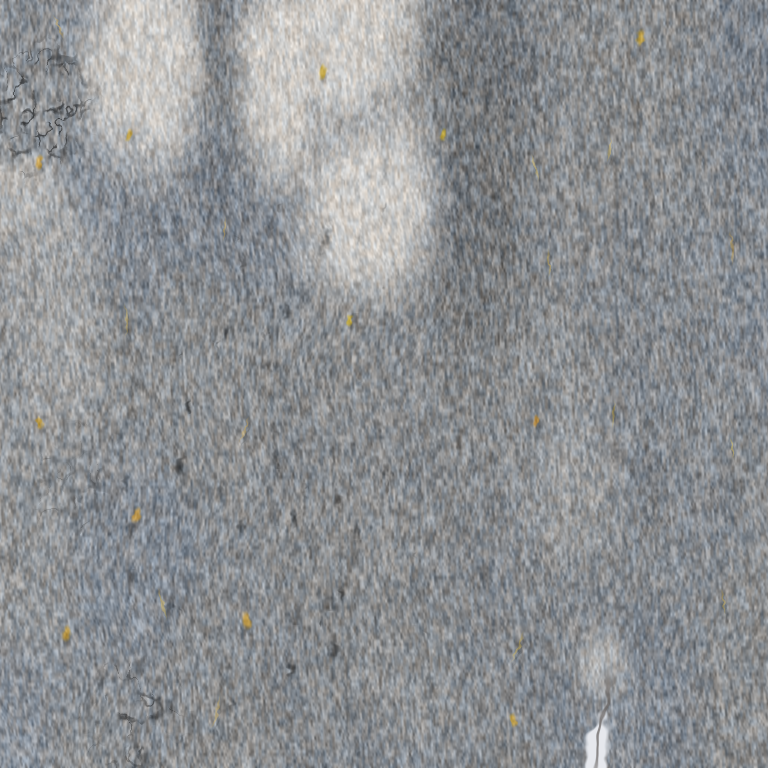
This texture is drawn by a WebGL 1 fragment shader. Its source:

```glsl
precision highp float;
// Weathered grey asphalt with streaky grain, soft sunlight, cracks, pits and fallen leaves.
uniform vec2 u_resolution;

float hash(vec2 p) {
  vec3 q = fract(vec3(p.xyx) * 0.1031);
  q += dot(q, q.yzx + 33.33);
  return fract((q.x + q.y) * q.z);
}

float noise(vec2 p) {
  vec2 i = floor(p), f = fract(p);
  f = f * f * (3.0 - 2.0 * f);
  return mix(mix(hash(i), hash(i + vec2(1, 0)), f.x),
             mix(hash(i + vec2(0, 1)), hash(i + vec2(1, 1)), f.x), f.y);
}

float fbm(vec2 p) {
  float sum = 0.0, weight = 0.53;
  for (int i = 0; i < 4; i++) {
    sum += weight * noise(p);
    p = mat2(1.6, 1.2, -1.2, 1.6) * p + 7.3;
    weight *= 0.5;
  }
  return sum;
}

float blob(vec2 p, vec2 center, vec2 radius) {
  return 1.0 - smoothstep(0.5, 1.5, length((p - center) / radius));
}

vec2 rotate(vec2 p, float angle) {
  float c = cos(angle), s = sin(angle);
  return vec2(c * p.x - s * p.y, s * p.x + c * p.y);
}

// Narrow streaks, long from top to bottom, that lean very gently.
float streaks(vec2 p) {
  p.x += 0.012 * noise(p * vec2(7, 8)) + 0.06 * p.y;
  float fine = noise(p * vec2(310, 105));
  float coarse = noise(p * vec2(190, 62) + 40.0);
  float grit = noise(p * vec2(430, 230) + 90.0);
  return fine * 0.5 + coarse * 0.18 + grit * 0.32 - 0.5;
}

// Thin, jagged, broken lines where warped noise crosses its middle value.
float cracks(vec2 p) {
  vec2 warped = p + 0.022 * vec2(fbm(p * 60.0), fbm(p * 60.0 + 50.0));
  float wide = abs(noise(warped * vec2(48, 34)) - 0.5);
  float thin = abs(noise(warped * vec2(75, 45) + 13.0) - 0.5);
  float lines = 1.0 - smoothstep(0.01, 0.11, min(wide, thin * 1.4));
  return lines * smoothstep(0.3, 0.6, noise(p * 55.0 + 5.0));
}

// Small soft hollows, one at most in each cell.
float pits(vec2 p, float count, float share) {
  vec2 grid = p * count + vec2(0.0, 0.5 * mod(floor(p.x * count), 2.0)), id = floor(grid);
  vec2 center = 0.25 + 0.5 * vec2(hash(id + 3.0), hash(id + 8.0));
  vec2 d = (fract(grid) - center) / count;
  d += 0.008 * (vec2(noise(p * 190.0), noise(p * 190.0 + 20.0)) - 0.5);
  float size = mix(0.35, 1.0, hash(id + 15.0));
  float shape = 1.0 - smoothstep(0.1, 1.3, length(d / (size * vec2(0.007, 0.017))));
  return shape * step(1.0 - share, hash(id + 21.0)) * mix(0.5, 1.0, hash(id + 27.0));
}

// Yellow leaves and thin straws; alpha holds the coverage.
vec4 leaves(vec2 p) {
  vec2 grid = p * 8.0, id = floor(grid) + 11.0;
  vec2 center = 0.25 + 0.5 * vec2(hash(id), hash(id + 31.0));
  vec2 d = rotate((fract(grid) - center) / 8.0, (hash(id + 5.0) - 0.5) * 0.9);
  float straw = step(0.62, hash(id + 17.0));
  vec2 size = mix(vec2(0.0055, 0.011), vec2(0.0022, 0.021), straw);
  size *= mix(0.65, 1.1, hash(id + 44.0));
  d.x += 0.004 * (noise(p * 190.0) - 0.5) + 4.0 * d.y * d.y;
  float cover = 1.0 - smoothstep(0.4, 1.2, length(d / size));
  cover *= step(0.45, hash(id + 62.0)) * mix(0.8, 0.6, straw);
  vec3 tint = mix(vec3(0.84, 0.76, 0.22), vec3(0.75, 0.55, 0.22), hash(id + 70.0));
  return vec4(mix(tint, vec3(0.73, 0.67, 0.48), straw * 0.7), cover);
}

void main() {
  vec2 uv = gl_FragCoord.xy / u_resolution;
  float cloud = fbm(uv * vec2(6, 4));
  vec2 soft = uv + 0.05 * (vec2(fbm(uv * 9.0), fbm(uv * 9.0 + 30.0)) - 0.5);

  // Sunlight through foliage: three bright pools and some faint ones.
  float sun = blob(soft, vec2(0.19, 0.93), vec2(0.075, 0.14));
  sun = max(sun, blob(soft, vec2(0.37, 0.90), vec2(0.05, 0.13)));
  sun = max(sun, blob(soft, vec2(0.45, 0.97), vec2(0.085, 0.12)));
  sun = max(sun, blob(soft, vec2(0.485, 0.74), vec2(0.085, 0.115)));
  sun = max(sun, 0.6 * blob(soft, vec2(0.43, 0.84), vec2(0.11, 0.10)));
  sun = max(sun, 0.5 * blob(soft, vec2(0.03, 0.74), vec2(0.06, 0.04)));
  sun = max(sun, 0.25 * blob(soft, vec2(0.08, 0.60), vec2(0.05, 0.13)));
  sun = max(sun, 0.2 * blob(soft, vec2(0.74, 0.37), vec2(0.07, 0.09)));
  sun = max(sun, 0.55 * blob(soft, vec2(0.79, 0.13), vec2(0.035, 0.05)));
  float shade = blob(soft, vec2(0.62, 0.82), vec2(0.07, 0.28));
  shade = max(shade, 0.7 * blob(soft, vec2(0.285, 0.88), vec2(0.03, 0.15)));

  // Road surface: cool and warm greys, wheel-worn bands and grain.
  vec3 color = mix(vec3(0.515, 0.538, 0.568), vec3(0.532, 0.54, 0.548), smoothstep(0.3, 0.7, cloud));
  color += 0.05 * (cloud - 0.5) + 0.03 * (noise(uv * vec2(38, 3)) - 0.5);
  color += 0.03 * smoothstep(0.0, 0.3, 0.3 - uv.x) - 0.075 * shade * (1.0 - sun);
  color = mix(color, vec3(0.81, 0.80, 0.785), sun * 0.97);
  color += 0.44 * streaks(uv) * mix(1.0, 0.75, sun);
  color += vec3(0.05, 0.0, -0.05) * (noise(uv * vec2(260, 100) + 60.0) - 0.5);

  // Broken patches on the left, then pits along the middle of the road.
  float broken = blob(soft, vec2(0.05, 0.85), vec2(0.07, 0.085));
  broken = max(broken, 0.7 * blob(soft, vec2(0.17, 0.07), vec2(0.06, 0.08)));
  broken = max(broken, 0.4 * blob(soft, vec2(0.09, 0.38), vec2(0.04, 0.07)));
  color *= 1.0 - 0.5 * broken * cracks(uv);
  float worn = mix(0.2, 1.0, blob(uv, vec2(0.36, 0.34), vec2(0.20, 0.40)));
  float hollow = max(pits(uv, 15.0, 0.45), 0.6 * pits(uv + 0.37, 27.0, 0.25));
  color *= 1.0 - 0.48 * worn * hollow;

  // Leaves, each with a slight shadow below it.
  color *= 1.0 - 0.2 * leaves(uv + vec2(-0.002, 0.006)).a;
  vec4 leaf = leaves(uv);
  color = mix(color, leaf.rgb + 0.3 * streaks(uv), leaf.a);

  // Chipped white paint at the lower edge, split by a dark seam.
  vec2 chip = uv - vec2(0.773 + 0.2 * uv.y, 0.025);
  chip += 0.016 * (vec2(noise(uv * 70.0), noise(uv * 70.0 + 9.0)) - 0.5);
  float paint = 1.0 - smoothstep(0.8, 1.1, length(chip / vec2(0.019, 0.045)));
  float seam = 1.0 - smoothstep(0.001, 0.005, abs(chip.x));
  color = mix(color, vec3(0.90, 0.91, 0.93), paint);
  color = mix(color, vec3(0.38, 0.36, 0.35), 0.7 * seam * blob(uv, vec2(0.78, 0.06), vec2(0.03, 0.07)));

  gl_FragColor = vec4(clamp(color, 0.0, 1.0), 1.0);
}
```
